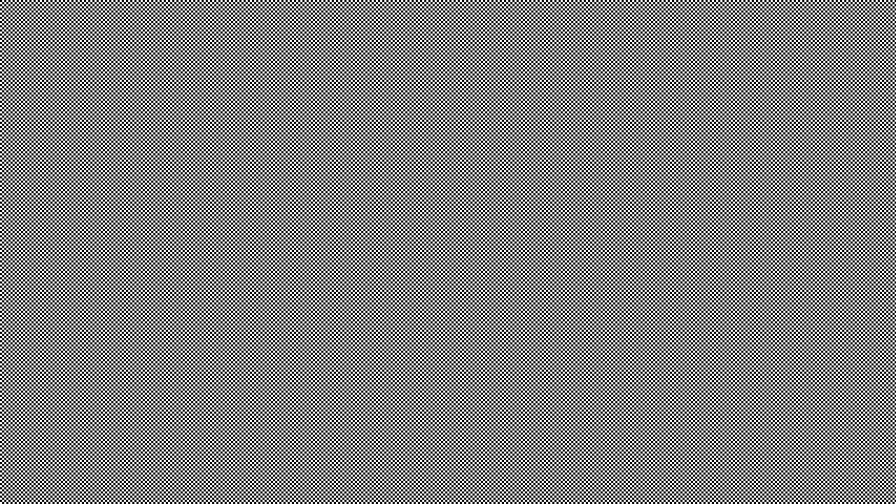
Reproduce this pattern procedurally as a Shadertoy shader.

```glsl
// Fine black and white checkerboard of square cells with softened edges.

const float PI = 3.14159;
const float CELLS_DOWN = 240.0;   // 120 black and white pairs down
const vec3 DARK = vec3(0.0);
const vec3 LIGHT = vec3(1.0);

// Alternating wave, +1 on even cells and -1 on odd cells.
// Each edge ramps to full tone within half a pixel on either side.
vec2 softSquareWave(vec2 cellPos, float cellsPerPixel) {
    float halfPixel = min(0.5 * cellsPerPixel, 0.5);
    float gain = 1.0 / sin(PI * halfPixel);
    return clamp(gain * sin(PI * mod(cellPos, 2.0)), -1.0, 1.0);
}

// Share of the light tone, from 0 to 1
float checkerCoverage(vec2 cellPos, float cellsPerPixel) {
    vec2 wave = softSquareWave(cellPos, cellsPerPixel);
    return 0.5 + 0.5 * wave.x * wave.y;
}

void mainImage(out vec4 fragColor, in vec2 fragCoord) {
    // Cell units, with square cells on any canvas
    float cellsPerPixel = CELLS_DOWN / iResolution.y;
    vec2 cellPos = fragCoord * cellsPerPixel;

    float coverage = checkerCoverage(cellPos, cellsPerPixel);
    fragColor = vec4(mix(DARK, LIGHT, coverage), 1.0);
}
```
